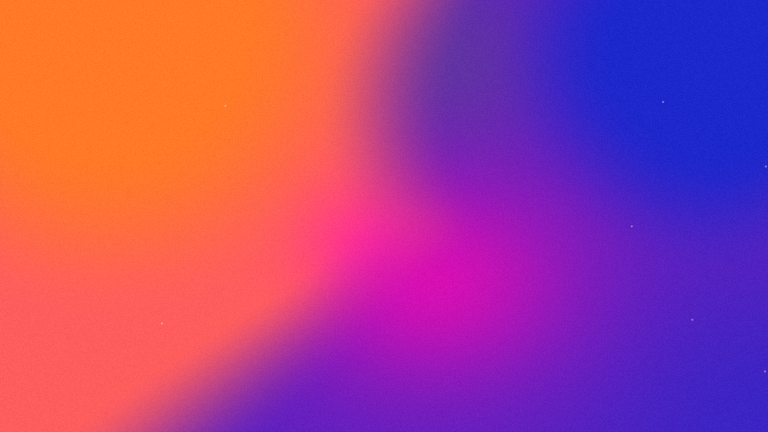
Reproduce this background procedurally as a Shadertoy shader.

```glsl
// Grainy blurred gradient: orange and coral flowing through magenta into violet and blue.

const vec3 ORANGE  = vec3(1.00, 0.475, 0.155);
const vec3 CORAL   = vec3(1.00, 0.365, 0.365);
const vec3 PINK    = vec3(1.00, 0.17, 0.60);
const vec3 MAGENTA = vec3(0.84, 0.06, 0.70);
const vec3 VIOLET  = vec3(0.36, 0.13, 0.75);
const vec3 DUSK    = vec3(0.37, 0.20, 0.64);
const vec3 INDIGO  = vec3(0.23, 0.14, 0.77);
const vec3 BLUE    = vec3(0.11, 0.155, 0.80);

// Sine-free hash, two values in to one value out
float hash(vec2 p) {
    vec3 q = fract(vec3(p.xyx) * 0.1031);
    q += dot(q, q.yzx + 33.33);
    return fract((q.x + q.y) * q.z);
}

// Soft elliptical glow, 1 at its centre
float glow(vec2 p, vec2 centre, vec2 radius) {
    vec2 d = (p - centre) / radius;
    return exp(-dot(d, d));
}

// Flat disc with a wide faded rim
float disc(vec2 p, vec2 centre, float inner, float outer) {
    return 1.0 - smoothstep(inner, outer, distance(p, centre));
}

float smoothMin(float a, float b, float k) {
    float h = max(k - abs(a - b), 0.0) / k;
    return min(a, b) - 0.25 * h * h * k;
}

// Share of the warm side: a bowed upper edge joined to a lower diagonal
float warmMask(vec2 p) {
    float bow = 0.89 + 1.1 * (p.y - 0.73) * (p.y - 0.73);
    float diagonal = 0.39 + 1.25 * p.y;
    float edge = smoothMin(bow, diagonal, 0.1);
    float blur = mix(0.25, 0.165, smoothstep(0.0, 0.4, p.y));
    return 1.0 - smoothstep(edge - blur, edge + blur, p.x);
}

vec3 coolSide(vec2 p, float aspect) {
    vec3 col = mix(VIOLET, INDIGO, glow(p, vec2(aspect, 0.0), vec2(0.42, 0.36)));
    col = mix(col, DUSK, glow(p, vec2(1.04, 0.86), vec2(0.20, 0.24)));
    col = mix(col, BLUE, disc(p, vec2(aspect - 0.13, 0.87), 0.22, 0.52));
    return mix(col, MAGENTA, glow(p, vec2(0.995, 0.352), vec2(0.34, 0.245)));
}

vec3 warmSide(vec2 p) {
    vec3 col = mix(CORAL, ORANGE, disc(p, vec2(0.25, 0.95), 0.30, 0.70));
    return mix(col, PINK, glow(p, vec2(0.87, 0.41), vec2(0.16)));
}

// Sparse pale dust, at most one speck per cell
float dust(vec2 p, float cells, float pixel) {
    vec2 id = floor(p * cells);
    vec2 spot = 0.1 + 0.8 * vec2(hash(id + 17.0), hash(id + 41.0));
    float d = distance(p, (id + spot) / cells);
    float present = step(0.85, hash(id + 73.0));
    return present * (1.0 - smoothstep(0.0008, 0.0016 + pixel, d));
}

void mainImage(out vec4 fragColor, in vec2 fragCoord) {
    vec2 p = fragCoord / iResolution.y;
    float aspect = iResolution.x / iResolution.y;

    vec3 col = mix(coolSide(p, aspect), warmSide(p), warmMask(p));

    // Fine film grain and dust
    float grain = hash(floor(p * 432.0)) - 0.5;
    col += 0.03 * grain;
    col = mix(col, vec3(1.0, 0.8, 0.85), 0.45 * dust(p, 6.0, 1.0 / iResolution.y));

    fragColor = vec4(clamp(col, 0.0, 1.0), 1.0);
}
```
